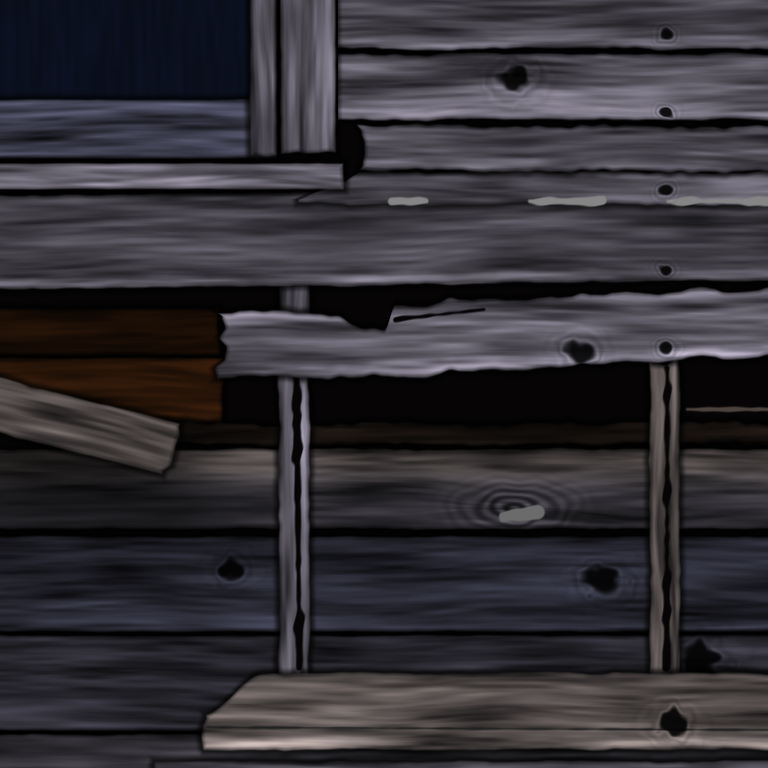
Reproduce this texture procedurally as a Shadertoy shader.

```glsl
// Weathered plank wall with a window corner, broken siding and exposed studs
#define SOFT .0018
#define GRAIN_SCALE vec2(5, 62)
#define GRAIN_CONTRAST 1.5
#define FIBRE_DEPTH .5
#define SHADOW_WIDTH .011
#define SHADOW_DEPTH .7
#define COOL vec3(.97, .93, 1.04)
#define WARM vec3(1.06, .97, .95)
#define BLUE vec3(.9, .91, 1.15)
#define BROWN vec3(1.7, .88, .34)
#define GAP vec3(.022, .016, .02)

vec3 col = GAP;

float hash(vec2 p) {
  p = fract(p * vec2(.1031, .1137));
  p += dot(p, p.yx + 33.33);
  return fract((p.x + p.y) * p.x * 17.3);
}

float noise(vec2 p) {
  vec2 i = floor(p), f = fract(p);
  f = f * f * (3. - 2. * f);
  return mix(mix(hash(i), hash(i + vec2(1, 0)), f.x),
             mix(hash(i + vec2(0, 1)), hash(i + 1.), f.x), f.y);
}

float fbm(vec2 p) {
  float sum = 0., amp = .53;
  for (int i = 0; i < 4; i++) {
    sum += amp * noise(p);
    p = p * 2.03 + 7.1;
    amp *= .5;
  }
  return sum;
}

// Brightness of wood whose fibres run along x
float wood(vec2 p, float seed) {
  p.y += .012 * (noise(p * vec2(6, 12) + seed) - .5);
  float grain = fbm(p * GRAIN_SCALE + seed * 13.7) - .5;
  float fibre = noise(p * vec2(16, 190) + seed * 5.3) - .5;
  float stain = fbm(p * vec2(4, 14) + seed * 3.1) - .5;
  return max(.2, 1. + GRAIN_CONTRAST * grain + FIBRE_DEPTH * fibre + .8 * stain);
}

// Board with box = left, top, right, bottom; lip lights its lower edge
void board(vec2 p, vec4 box, vec3 tint, float rag, float lip, float seed) {
  float wear = noise(vec2(p.x * 22., seed)) + .5 * noise(vec2(p.x * 70., seed + 4.)) - .75;
  float tear = noise(vec2(p.y * 75., seed + 9.)) - .5;
  box += rag * vec4(3. * tear, wear, 2. * tear, wear * .8);
  vec2 inset = min(p - box.xy, box.zw - p);
  float d = min(inset.x, inset.y);
  col *= 1. - SHADOW_DEPTH * (1. - smoothstep(0., SHADOW_WIDTH, -d));
  float light = 1. + lip * (1. - smoothstep(.006, .02, box.w - p.y));
  light *= mix(.6, 1., smoothstep(0., .006, d));
  col = mix(col, tint * wood(p, seed) * light, smoothstep(-SOFT, SOFT, d));
}

// Straight crack or highlight of uneven width
void stroke(vec2 p, vec2 a, vec2 b, float width, vec3 ink) {
  vec2 ab = b - a;
  float t = clamp(dot(p - a, ab) / dot(ab, ab), 0., 1.);
  float w = width * (.4 + 1.2 * noise((p.x + p.y) * vec2(45) + a * 31.));
  col = mix(col, ink, 1. - smoothstep(w - SOFT, w + SOFT, length(p - a - ab * t)));
}

void knot(vec2 p, vec2 centre, float radius) {
  float d = length((p - centre) * vec2(.8, 1)) / radius + .7 * (noise(p * 90.) - .5);
  float ring = .25 * sin(d * 8.) * exp(-.5 * d * d);
  col *= mix(.12, 1. + ring, smoothstep(.5, 1.1, d));
}

void mainImage(out vec4 fragColor, in vec2 fragCoord) {
  vec2 p = fragCoord / iResolution.xy;
  p.y = 1. - p.y; // layout runs downward from the top edge
  col = GAP;

  // Inner sheathing: brown recess, knotted row, plain rows
  board(p, vec4(-.1, .402, .285, .462), .058 * BROWN, .002, 0., 1.);
  board(p, vec4(-.1, .466, .29, .55), .088 * BROWN, .002, 0., 2.);
  board(p, vec4(.2, .552, 1.1, .578), vec3(.1, .075, .06), .008, 0., 3.);
  stroke(p, vec2(.895, .533), vec2(1.1, .533), .003, vec3(.3, .26, .24));
  vec2 eye = (p - vec2(.67, .662)) * vec2(1, 2.2);
  float r2 = dot(eye, eye);
  vec2 bent = p + vec2(0, .03 * eye.y / (abs(eye.y) + .01) * exp(-150. * r2));
  bent.y = clamp(bent.y, min(p.y, .6), max(p.y, .675));
  float shade = mix(.12, .24, smoothstep(.2, .42, p.x)) * mix(1.1, .72, smoothstep(.61, .66, p.y));
  board(bent, vec4(-.1, .585, 1.1, .688), shade * mix(WARM, COOL, smoothstep(.6, .65, p.y)), .003, 0., 5.);
  col *= 1. + (.5 * sin(sqrt(r2) * 300. + 5. * noise(p * 40.)) - .1) * exp(-260. * r2);
  stroke(p, vec2(.655, .672), vec2(.7, .667), .007, vec3(.42));
  for (float i = 0.; i < 3.; i++) {
    float y = .699 + .129 * i;
    board(p, vec4(-.1, y, 1.1, y + .123), .178 * mix(BLUE, COOL, i * .5), .002, 0., 6. + i);
  }
  knot(p, vec2(.787, .757), .022);
  knot(p, vec2(.3, .741), .016);
  knot(p, vec2(.91, .86), .025);

  // Fallen slanted plank
  vec2 q = p - vec2(0, .26 * p.x);
  q.x += .3 * (q.y - .49);
  board(q, vec4(-.1, .492, .236, .563), .27 * WARM, .004, .25, 9.);

  // Split studs, grain running upright
  board(p.yx, vec4(.37, .363, .89, .402), .41 * COOL, .004, .1, 10.);
  board(p.yx, vec4(.47, .846, .89, .884), .32 * WARM, .004, .1, 11.);
  stroke(p, vec2(.386, .485), vec2(.39, .87), .005, GAP);
  stroke(p, vec2(.869, .48), vec2(.868, .87), .004, GAP);

  // Broken plank and bottom planks
  float top = mix(.407 + .025 * smoothstep(.42, .49, p.x), .42 - .045 * p.x, smoothstep(.5, .515, p.x));
  float bottom = .491 - .058 * max(p.x - .5, 0.);
  board(p, vec4(.283, top, 1.1, bottom), .35 * COOL, .009, .3, 12.);
  stroke(p, vec2(.515, .416), vec2(.63, .403), .0025, GAP);
  knot(p, vec2(.755, .458), .016);
  float slope = .055 * (1. - smoothstep(.26, .345, p.x));
  board(p, vec4(.266, .877 + slope, 1.1, .976), .32 * WARM, .004, .4, 13.);
  stroke(p, vec2(.27, .947), vec2(1.1, .951), .0013, vec3(.13));
  knot(p, vec2(.877, .941), .018);
  board(p, vec4(.2, .992, 1.1, 1.1), .3 * COOL, .003, 0., 14.);

  // Upper siding
  if (p.y < .27) col = GAP;
  q = p + vec2(0, .012 * p.x);
  board(q, vec4(-.1, .256, 1.1, .377), .235 * COOL, .004, .75, 15.);
  float torn = mix(.47, .39, clamp((p.y - .225) / .035, 0., 1.));
  board(p, vec4(torn, .223, 1.1, .265), .28 * COOL, .005, .2, 16.);
  board(p, vec4(.472, .164, 1.1, .222), .3 * COOL, .007, .2, 17.);
  board(p, vec4(.43, .071, 1.1, .156), .32 * COOL, .005, .3, 18.);
  board(p, vec4(.43, -.1, 1.1, .064), .28 * COOL, .006, .35, 19.);
  for (float i = 0.; i < 3.; i++) {
    vec2 a = vec2(.51 + .18 * i, .262);
    stroke(p, a, a + vec2(.045 + .05 * i, 0), .0045, vec3(.52));
  }
  knot(p, vec2(.673, .104), .019);

  // Window: glass, sash, casing and sill
  if (p.x < .44 && p.y < .212) col = GAP;
  if (p.x < .33 && p.y < .132) col = vec3(.04, .06, .115) * (.85 + .3 * noise(p * vec2(170, 20)));
  board(p, vec4(-.1, .13, .36, .206), .3 * BLUE, .001, .1, 20.);
  board(p.yx, vec4(-.1, .326, .203, .36), .31 * COOL, .002, .1, 21.);
  board(p.yx, vec4(-.1, .366, .199, .437), .33 * COOL, .002, .1, 22.);
  board(p, vec4(-.1, .213, .447, .246), .41 * COOL, .001, .1, 23.);

  // Nail heads
  for (float i = 0.; i < 5.; i++) knot(p, vec2(.868, .045 + .102 * i), .008);
  fragColor = vec4(clamp(col, 0., 1.), 1);
}
```
